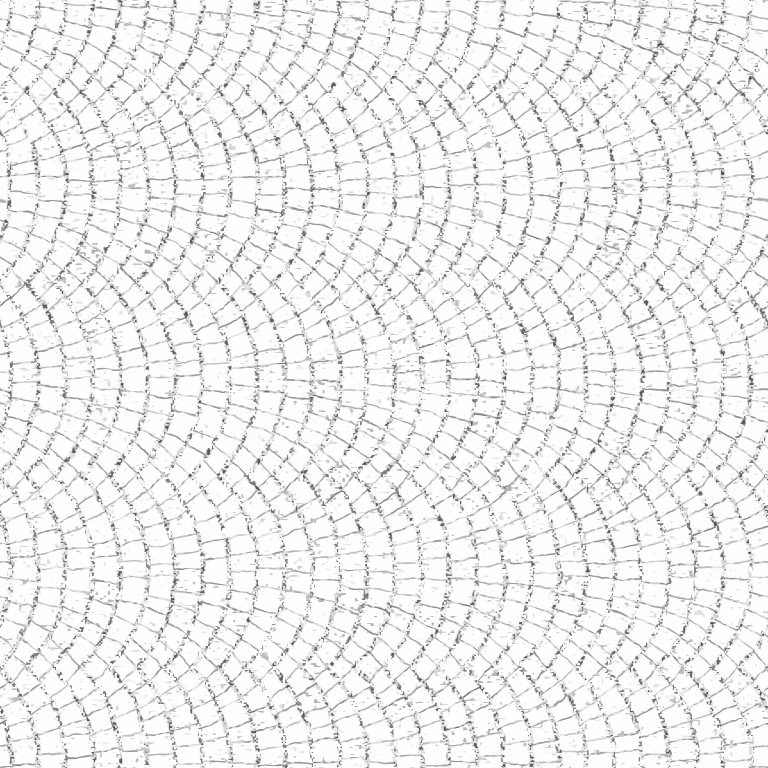
A three.js fragment shader for this pattern:

```glsl
#define COURSES 28.0
#define BANDS 4.0
#define ORIGIN vec2(0.016, 0.0065)
#define WOBBLE 0.0042
#define ARC_WIDTH 0.0046
#define JOINT_WIDTH 0.0019
#define JOINT_JITTER 0.38
#define WORN_SHARE 0.09
#define PAPER vec3(0.995)
#define INK vec3(0.2)

varying vec2 vUv;

const float QUARTER = 1.5707963;

float hash(vec3 p) {
  return fract(sin(dot(p, vec3(12.9898, 78.233, 37.719))) * 43758.5);
}

// Value noise that wraps after a whole number of cells
float noise(vec2 uv, vec2 cells, float seed) {
  vec2 p = uv * cells;
  vec2 i = floor(p);
  vec2 f = p - i;
  f = f * f * (3.0 - 2.0 * f);
  vec2 a = mod(i, cells);
  vec2 b = mod(i + 1.0, cells);
  return mix(
    mix(hash(vec3(a, seed)), hash(vec3(b.x, a.y, seed)), f.x),
    mix(hash(vec3(a.x, b.y, seed)), hash(vec3(b, seed)), f.x), f.y);
}

void main() {
  // Hand-laid unevenness
  vec2 wobble = vec2(noise(vUv, vec2(52.0), 1.0), noise(vUv, vec2(52.0), 2.0)) - 0.5;
  wobble += 0.4 * (vec2(noise(vUv, vec2(190.0), 3.0), noise(vUv, vec2(190.0), 4.0)) - 0.5);
  vec2 p = vUv - ORIGIN + WOBBLE * wobble;

  // Quarter-circle courses stacked along each band
  float halfBand = 0.5 / BANDS;
  float radius = halfBand * sqrt(2.0);
  float band = floor(p.y * BANDS + 0.5);
  float y = p.y - band / BANDS;
  float sagX = sqrt(radius * radius - y * y);
  float u = (p.x - sagX) * COURSES;
  float course = ceil(u);
  float arcDist = abs(u - floor(u + 0.5)) / COURSES * sagX / radius;

  // Radial joints; whatever lies past the ends forms the diamond between bands
  vec2 spoke = vec2(p.x - course / COURSES, y);
  float courseId = mod(course, COURSES);
  float bandId = mod(band, BANDS);
  float count = 9.0 + floor(3.0 * hash(vec3(courseId, bandId, 7.0)));
  float t = (atan(spoke.y, spoke.x) / QUARTER + 0.5) * count;
  float joint = clamp(floor(t + 0.5), 0.0, count);
  float inner = step(0.5, joint) * step(joint, count - 0.5);
  float jointHash = hash(vec3(courseId, bandId * 13.0 + joint, 11.0));
  float offset = t - joint - inner * JOINT_JITTER * (jointHash - 0.5);
  float jointDist = abs(offset) * QUARTER / count * length(spoke);

  // One identity per stone, shared by both halves of a diamond
  float stone = joint - step(offset, 0.0);
  vec3 stoneId = vec3(courseId, bandId, stone);
  if (stone < 0.0) stoneId = vec3(courseId, mod(band - 1.0, BANDS), 20.0);
  else if (stone >= count) stoneId.z = 20.0;
  float worn = step(1.0 - WORN_SHARE, hash(stoneId + 23.0));

  // Crumbly mortar along the arcs: fine dark grains over a paler dust
  float grain = smoothstep(0.5, 0.82, noise(vUv, vec2(430.0, 450.0), 5.0));
  float dust = smoothstep(0.35, 0.8, noise(vUv, vec2(260.0), 6.0));
  float arcMask = 1.0 - smoothstep(0.0014, ARC_WIDTH, arcDist);
  float arcInk = arcMask * (0.62 * grain + 0.2 * dust);

  // Thin broken strokes between neighbours
  float broken = smoothstep(0.2, 0.65, noise(vUv, vec2(210.0), 8.0));
  float strength = mix(0.3, 0.56, fract(jointHash * 7.31)) + 0.15 * worn;
  float jointInk = (1.0 - smoothstep(0.0002, JOINT_WIDTH, jointDist)) * strength * (0.4 + 0.6 * broken);

  // Faint chips on the faces, denser near rims and on worn stones
  float chips = smoothstep(0.72, 0.92, noise(vUv, vec2(190.0, 340.0), 9.0));
  float gate = smoothstep(0.45, 0.7, noise(vUv, vec2(90.0), 10.0));
  float rim = 1.0 - smoothstep(0.003, 0.011, min(arcDist, jointDist));
  float chipInk = chips * max(gate * (0.12 + 0.2 * rim), worn * 0.36);

  float ink = max(arcInk, max(jointInk, chipInk));
  gl_FragColor = vec4(mix(PAPER, INK, clamp(ink, 0.0, 1.0)), 1.0);
}
```
